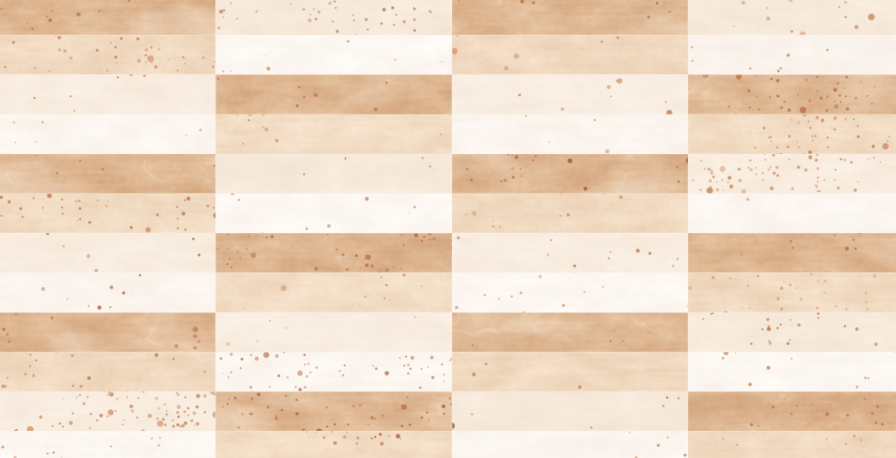
Write a Shadertoy shader that draws this pattern.

```glsl
vec2 hash2(vec2 p) {
    vec3 q = fract(p.xyx * vec3(0.1031, 0.1030, 0.0973));
    q += dot(q, q.yzx + 33.33);
    return fract((q.xx + q.yz) * q.zy);
}

float gradientDot(vec2 cell, vec2 offset) {
    float angle = 6.2832 * hash2(cell + 57.0).x;
    return dot(vec2(cos(angle), sin(angle)), offset);
}

float gradientNoise(vec2 p) {
    vec2 i = floor(p), f = p - i;
    vec2 u = f * f * f * (f * (f * 6.0 - 15.0) + 10.0);
    vec2 e = vec2(1, 0);
    return 1.4 * mix(mix(gradientDot(i, f), gradientDot(i + e, f - e), u.x),
                     mix(gradientDot(i + e.yx, f - e.yx), gradientDot(i + 1.0, f - 1.0), u.x), u.y);
}

float clouds(vec2 p) {
    float sum = 0.0, amplitude = 0.55;
    for (int i = 0; i < 4; i++) {
        sum += amplitude * gradientNoise(p);
        p = p * 2.1 + 19.7;
        amplitude *= 0.55;
    }
    return sum;
}

// One jittered layer of rust specks; returns coverage
float specks(vec2 p, vec2 seed, float cellSize, float chance) {
    vec2 cell = floor(p / cellSize);
    vec2 key = cell + seed;
    vec2 centre = 0.22 + 0.56 * hash2(key);
    vec2 trait = hash2(key + 311.0);
    float radius = cellSize * mix(0.09, 0.21, trait.y * trait.y);
    float d = length((p / cellSize - cell - centre) * cellSize);
    float soft = 0.7 / iResolution.y + 0.0006;
    return step(trait.x, chance) * smoothstep(radius + soft, radius - soft, d)
         * mix(0.5, 1.0, hash2(key + 97.0).x);
}

vec3 tilePaint(vec2 p) {
    vec2 size = vec2(0.5155, 0.0865);
    vec2 grid = (p + vec2(0.0445, 0.010)) / size;
    vec2 id = floor(grid);
    vec2 local = (grid - id) * size;
    vec2 seed = 41.0 * id + 130.0;
    vec2 trait = hash2(seed);
    vec2 q = local + seed;

    // Four tones step down each column, shifted by two in alternate columns
    float tone = mod(id.y + 2.0 * id.x, 4.0);
    float dark = step(tone, 0.5);
    vec3 base = tone < 0.5 ? vec3(0.868, 0.712, 0.568)
              : tone < 1.5 ? vec3(0.944, 0.855, 0.757)
              : tone < 2.5 ? vec3(0.969, 0.922, 0.868)
                           : vec3(0.985, 0.962, 0.938);
    base += (trait.x - 0.5) * vec3(0.012, 0.022, 0.030);

    // Washed pigment, brushed streaks and pale veins
    float wash = clouds(q * vec2(9.0, 17.0));
    float streak = gradientNoise(q * vec2(7.0, 110.0));
    float grain = gradientNoise(q * 85.0);
    float depth = tone < 0.5 ? 1.0 : tone < 1.5 ? 0.65 : 0.32;
    vec3 color = base + depth * vec3(0.06, 0.09, 0.11) * (wash + 0.22 * streak + 0.16 * grain);
    float fade = smoothstep(0.0, 0.7, gradientNoise(q * vec2(4.0, 7.0) + 8.0) + 0.25 * wash);
    color = mix(color, vec3(0.955, 0.885, 0.805), 0.6 * dark * fade * trait.y);
    float vein = 1.0 - smoothstep(0.0, 0.09, abs(gradientNoise(q * vec2(13.0, 19.0) + 0.4 * wash)));
    color = mix(color, vec3(0.985, 0.95, 0.91), 0.22 * vein * smoothstep(0.0, 0.5, wash));

    // Rust specks gather in patches, heavily on only a few tiles
    vec2 load = hash2(seed + 23.0);
    float patchy = smoothstep(-0.35, 0.4, gradientNoise(q * vec2(5.0, 9.0) + 3.0));
    float chance = mix(0.05, 0.55, pow(load.x, 4.0)) * patchy;
    float rust = specks(local, seed, 0.021, chance);
    rust = max(rust, specks(local + 0.007, seed + 7.0, 0.015, 0.5 * chance));
    rust = max(rust, specks(local + 0.011, seed + 13.0, 0.036, 0.6 * chance));
    vec3 rustColor = mix(vec3(0.83, 0.59, 0.41), vec3(0.67, 0.34, 0.17), max(0.75 * dark, load.y));
    color = mix(color, rustColor, 0.85 * rust);

    // Faint pale bevel where tiles meet
    vec2 edge = min(local, size - local);
    float seam = 1.0 - smoothstep(0.0005, 0.003, min(edge.x, edge.y));
    return mix(color, vec3(0.985, 0.95, 0.91), 0.22 * seam);
}

void mainImage(out vec4 fragColor, in vec2 fragCoord) {
    // Four samples per pixel smooth the tile borders
    vec3 color = vec3(0.0);
    for (int i = 0; i < 4; i++) {
        vec2 shift = vec2(i % 2, i / 2) * 0.5 - 0.25;
        vec2 p = (fragCoord + shift) / iResolution.y;
        color += 0.25 * tilePaint(vec2(p.x, 1.0 - p.y));
    }
    fragColor = vec4(clamp(color, 0.0, 1.0), 1.0);
}
```
